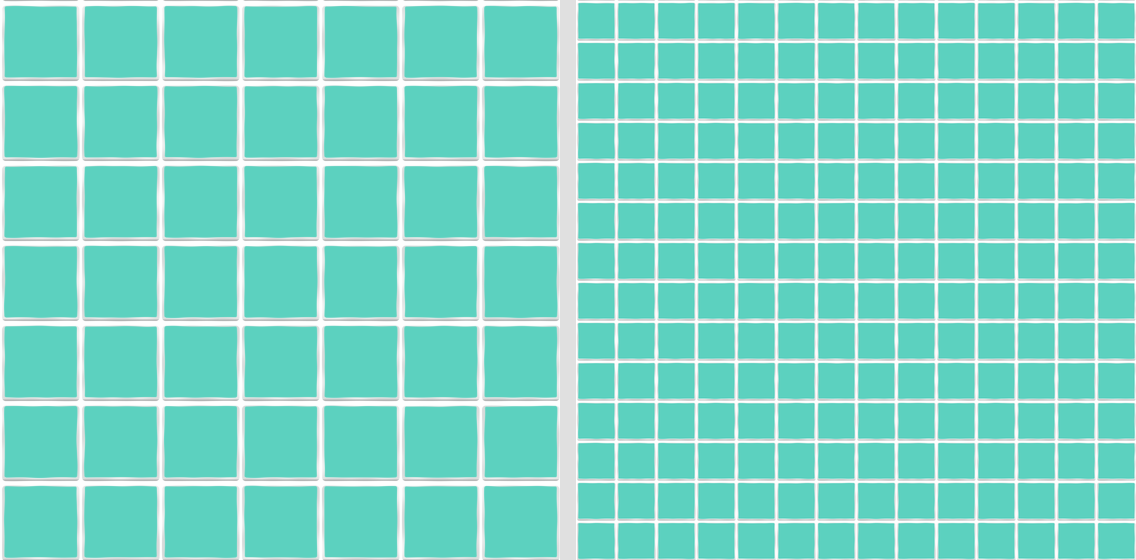
Left: one tile. Right: repeated 2 by 2.
Give the GLSL for this pattern, as a three.js fragment shader.

```glsl
varying vec2 vUv;

const float TILES = 7.0;
const float WOBBLE_CELLS = 21.0;
const float EDGE_SOFT = 0.009;

const vec3 GLAZE = vec3(0.36, 0.82, 0.75);
const vec3 GLINT = vec3(0.80, 0.91, 0.89);
const vec3 GROUT = vec3(0.995);
const vec3 RIM_LIGHT = vec3(0.95);
const vec3 RIM_GRAY = vec3(0.85, 0.855, 0.855);
const vec3 SHADOW = vec3(0.70, 0.705, 0.705);

vec2 gradientAt(vec2 cell, float period, float seed) {
  vec2 wrapped = mod(cell, period);
  float h = fract(sin(dot(wrapped, vec2(127.1, 311.7)) + seed) * 4375.85);
  float angle = 6.28319 * h;
  return vec2(cos(angle), sin(angle));
}

// Gradient noise that wraps after a whole number of cells
float wrappedNoise(vec2 p, float period, float seed) {
  vec2 cell = floor(p);
  vec2 f = p - cell;
  vec2 u = f * f * f * (f * (f * 6.0 - 15.0) + 10.0);
  vec2 e = vec2(1.0, 0.0);
  float a = dot(gradientAt(cell, period, seed), f);
  float b = dot(gradientAt(cell + e.xy, period, seed), f - e.xy);
  float c = dot(gradientAt(cell + e.yx, period, seed), f - e.yx);
  float d = dot(gradientAt(cell + e.xx, period, seed), f - e.xx);
  return mix(mix(a, b, u.x), mix(c, d, u.x), u.y);
}

float roundedBox(vec2 p, vec2 halfSize, float radius) {
  vec2 q = abs(p) - halfSize + radius;
  return length(max(q, 0.0)) + min(max(q.x, q.y), 0.0) - radius;
}

float coverage(float dist, float soft) {
  return 1.0 - smoothstep(-soft, soft, dist);
}

// Pale side rims turning into a gray shadow along the lower edge
vec3 rimColor(vec2 p, float variation) {
  vec3 side = mix(RIM_GRAY, RIM_LIGHT, smoothstep(-0.3, 0.5, variation));
  float below = 1.0 - smoothstep(-0.477, -0.459, p.y);
  return mix(side, SHADOW, below);
}

vec3 glazeColor(vec2 p, float dist) {
  float lower = 1.0 - smoothstep(-0.445, -0.425, p.y);
  float lip = smoothstep(-0.014, 0.0, dist);
  return mix(GLAZE, GLINT, lip * (0.2 + 0.6 * lower));
}

void main() {
  // Tile-centred coordinates, one unit per tile
  vec2 grid = vUv * TILES - vec2(0.51, 0.475);
  vec2 p = fract(grid + 0.5) - 0.5;

  // Hand-cut unevenness of the edges
  vec2 wobblePos = vUv * WOBBLE_CELLS;
  float wobble = wrappedNoise(wobblePos, WOBBLE_CELLS, 1.7);
  float streak = wrappedNoise(wobblePos, WOBBLE_CELLS, 8.3);

  float rimDist = roundedBox(p + vec2(0.0, 0.017), vec2(0.483, 0.470), 0.045);
  float glazeDist = roundedBox(p, vec2(0.4535, 0.4475), 0.025);
  rimDist += 0.006 * streak;
  glazeDist += 0.014 * wobble;

  // Grout, raised rim, then the glazed face
  vec3 color = GROUT;
  color = mix(color, rimColor(p, streak), coverage(rimDist, EDGE_SOFT));
  color = mix(color, glazeColor(p, glazeDist), coverage(glazeDist, EDGE_SOFT));
  gl_FragColor = vec4(color, 1.0);
}
```
